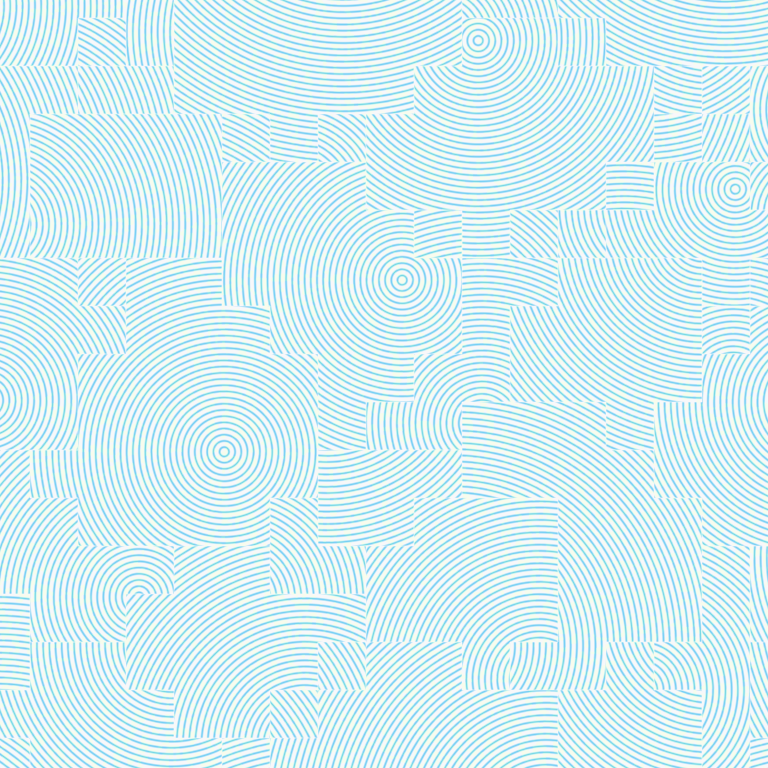
Write a Shadertoy shader that draws this pattern.

```glsl
float hash(vec2 p) {
    return fract(sin(dot(p, vec2(127.1, 311.7))) * 43758.55);
}

float valueNoise(vec2 p) {
    vec2 i = floor(p), f = fract(p);
    f = f * f * (3.0 - 2.0 * f);
    return mix(mix(hash(i), hash(i + vec2(1, 0)), f.x),
               mix(hash(i + vec2(0, 1)), hash(i + vec2(1, 1)), f.x), f.y);
}

// Ring centre of the topmost overlapping patch that covers a grid cell
vec2 ringCentre(vec2 cell) {
    vec2 best = cell + 0.5;
    float topLayer = -1.0;
    for (int y = -3; y <= 3; y++) {
        for (int x = -3; x <= 3; x++) {
            vec2 seed = cell + vec2(x, y);
            float layer = hash(seed + 5.3);
            vec2 patchCentre = seed + vec2(hash(seed + 31.7), hash(seed + 73.3));
            float patchRadius = mix(1.9, 3.4, hash(seed + 17.9));
            if (layer > topLayer && distance(patchCentre, cell + 0.5) < patchRadius) {
                topLayer = layer;
                vec2 offset = vec2(hash(seed + 47.1), hash(seed + 91.9)) - 0.5;
                best = patchCentre + 6.5 * offset;
            }
        }
    }
    return best;
}

void mainImage(out vec4 fragColor, in vec2 fragCoord) {
    vec2 uv = fragCoord / iResolution.y;

    // Sixteen cells across, each taking the rings of its top patch
    vec2 grid = uv * 16.0 - 0.625;
    vec2 cell = floor(grid);
    vec2 centre = ringCentre(cell);
    float radius = distance(grid, centre) / 16.0;

    // Concentric lines with soft edges
    float ringsPerUnit = 124.0;
    float fromLine = abs(fract(radius * ringsPerUnit - 0.25) - 0.5);
    float softness = max(0.17, 0.5 * ringsPerUnit / iResolution.y);
    float line = 1.0 - smoothstep(0.15 - softness, 0.15 + softness, fromLine);

    // Faint pale seam where the neighbouring cell has other rings
    vec2 side = sign(grid - cell - 0.5);
    vec2 toEdge = 0.5 - abs(grid - cell - 0.5);
    vec2 seam = mix(vec2(0.55), vec2(1.0), smoothstep(0.0, 0.03, toEdge));
    if (ringCentre(cell + vec2(side.x, 0)) != centre) line *= seam.x;
    if (ringCentre(cell + vec2(0, side.y)) != centre) line *= seam.y;

    // Fine drift between cool and slightly green tints
    float tint = smoothstep(0.4, 0.7, valueNoise(uv * 220.0));
    vec3 paper = mix(vec3(0.972, 0.972, 0.982), vec3(0.972, 0.988, 0.93), tint);
    vec3 ink = mix(vec3(0.46, 0.81, 0.96), vec3(0.47, 0.845, 0.89), tint);
    vec3 color = mix(paper, ink, line);
    color += vec3(0.12, 0.09, 0.13) * line * (1.0 - line) * tint;

    fragColor = vec4(color, 1.0);
}
```
